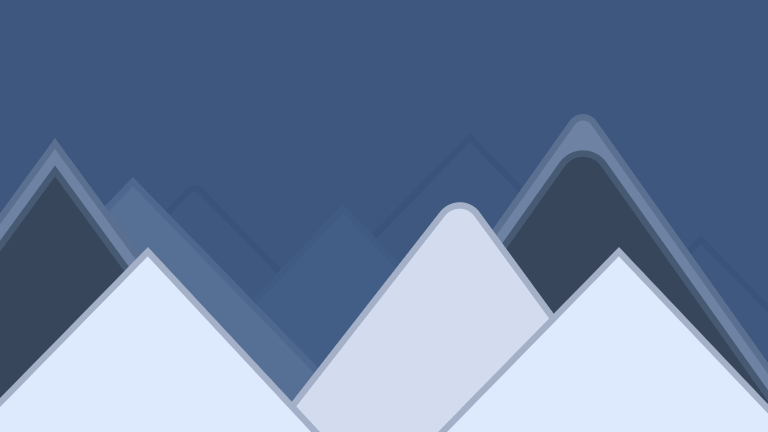
This background is drawn by a Shadertoy shader. Its source:

```glsl
// Layered flat mountains under a plain blue sky, painted from back to front.
// Each mountain is the signed distance to a wedge with an optional rounded tip;
// the outer band of that distance is the outline, the rest is the fill.

// The canvas is 9 units high (16 wide at 16:9).
const float CANVAS_HEIGHT = 9.0;
const float OUTLINE_WIDTH = 0.135;

const vec3 SKY          = vec3(0.240, 0.341, 0.498);
const vec3 HAZE_LINE    = vec3(0.227, 0.325, 0.478);
const vec3 HAZE_FILL    = vec3(0.246, 0.347, 0.498);
const vec3 FAR_LINE     = vec3(0.250, 0.355, 0.514);
const vec3 FAR_FILL     = vec3(0.264, 0.368, 0.527);
const vec3 MIDDLE_LINE  = vec3(0.302, 0.404, 0.557);
const vec3 MIDDLE_FILL  = vec3(0.337, 0.435, 0.580);
const vec3 RIDGE_LINE   = vec3(0.357, 0.439, 0.569);
const vec3 RIDGE_FILL   = vec3(0.431, 0.510, 0.643);
const vec3 ROCK_LINE    = vec3(0.278, 0.353, 0.455);
const vec3 ROCK_FILL    = vec3(0.220, 0.275, 0.361);
const vec3 SNOW_LINE    = vec3(0.642, 0.690, 0.780);
const vec3 SHADED_SNOW  = vec3(0.824, 0.863, 0.933);
const vec3 BRIGHT_SNOW  = vec3(0.867, 0.918, 0.996);

// Signed distance to a downward wedge; apex is the tip before rounding.
float peakDistance(vec2 p, vec2 apex, float slope, float radius, float lean)
{
    vec2 q = p - apex;
    q.x = abs(q.x - lean * q.y);
    float secant = sqrt(1.0 + slope * slope);
    q.y += radius * secant;
    vec2 normal = vec2(slope, 1.0) / secant;
    vec2 tangent = vec2(normal.y, -normal.x);
    float d = dot(q, tangent) > 0.0 ? dot(q, normal) : length(q);
    return d - radius;
}

// Coverage of the region where d is negative, smoothed over one pixel.
float coverage(float d)
{
    float pixel = CANVAS_HEIGHT / iResolution.y;
    return clamp(0.5 - d / pixel, 0.0, 1.0);
}

void paintPeak(inout vec3 color, float d, vec3 outline, vec3 fill)
{
    vec3 body = mix(outline, fill, coverage(d + OUTLINE_WIDTH));
    color = mix(color, body, coverage(d));
}

// A pale ridge with a dark rock face set below its tip.
void paintRockyPeak(inout vec3 color, vec2 p, vec2 apex, float slope,
                    float ridgeRadius, float rockRadius)
{
    const vec2 ROCK_DROP = vec2(0.0, 0.57);
    float ridge = peakDistance(p, apex, slope, ridgeRadius, 0.0);
    float rock = peakDistance(p, apex - ROCK_DROP, slope, rockRadius, 0.0);
    paintPeak(color, ridge, RIDGE_LINE, RIDGE_FILL);
    paintPeak(color, rock, ROCK_LINE, ROCK_FILL);
}

void mainImage(out vec4 fragColor, in vec2 fragCoord)
{
    vec2 p = fragCoord / iResolution.y * CANVAS_HEIGHT;
    vec3 color = SKY;

    // Hazy distance
    paintPeak(color, peakDistance(p, vec2(4.06, 5.25), 1.03, 0.25, 0.0), HAZE_LINE, HAZE_FILL);
    paintPeak(color, peakDistance(p, vec2(9.79, 6.23), 1.03, 0.0, 0.0), HAZE_LINE, HAZE_FILL);
    paintPeak(color, peakDistance(p, vec2(14.60, 4.10), 1.02, 0.0, 0.0), HAZE_LINE, HAZE_FILL);

    // Blue middle ground
    paintPeak(color, peakDistance(p, vec2(7.15, 4.75), 1.05, 0.0, 0.0), FAR_LINE, FAR_FILL);
    paintPeak(color, peakDistance(p, vec2(2.77, 5.31), 1.03, 0.0, 0.0), MIDDLE_LINE, MIDDLE_FILL);

    // Dark rock peaks
    paintRockyPeak(color, p, vec2(1.146, 6.125), 1.37, 0.0, 0.0);
    paintRockyPeak(color, p, vec2(12.146, 6.875), 1.41, 0.345, 0.60);

    // Snow in front
    paintPeak(color, peakDistance(p, vec2(9.59, 5.13), 1.324, 0.52, 0.025), SNOW_LINE, SHADED_SNOW);
    paintPeak(color, peakDistance(p, vec2(3.083, 3.854), 1.047, 0.0, 0.025), SNOW_LINE, BRIGHT_SNOW);
    paintPeak(color, peakDistance(p, vec2(12.896, 3.854), 1.038, 0.0, 0.015), SNOW_LINE, BRIGHT_SNOW);

    fragColor = vec4(color, 1.0);
}
```
